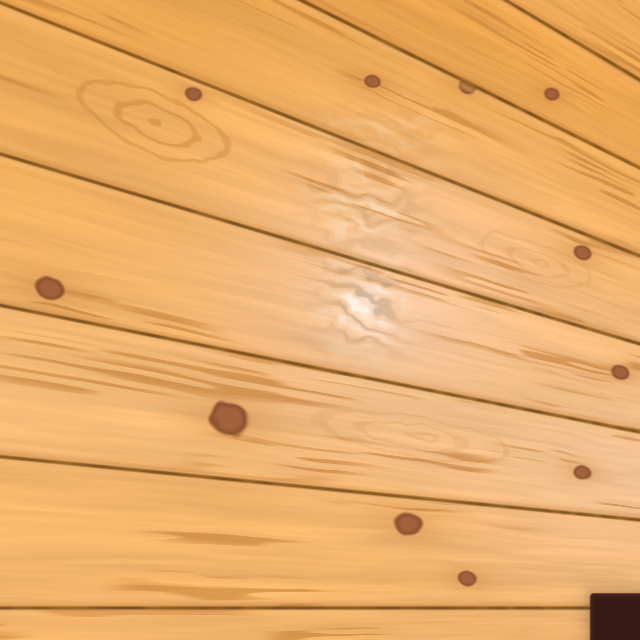
This texture is drawn by a WebGL 1 fragment shader. Its source:

```glsl
precision highp float;
uniform vec2 u_resolution;

const vec3 HONEY = vec3(0.95, 0.70, 0.40);
const vec3 AMBER = vec3(0.92, 0.64, 0.30);
const vec3 CREAM = vec3(0.96, 0.745, 0.49);
const vec3 BLUSH = vec3(0.96, 0.78, 0.64);
const vec3 GRAIN = vec3(0.75, 0.48, 0.20);
const vec3 SEAM = vec3(0.50, 0.33, 0.12);
const vec3 KNOT = vec3(0.61, 0.36, 0.22);
const vec3 BARK = vec3(0.40, 0.20, 0.10);
const vec3 DARK_WOOD = vec3(0.21, 0.10, 0.08);
const float BASE_Y = 0.05;

float hash(vec2 p) {
  vec3 q = fract(p.xyx * 0.1031);
  q += dot(q, q.yzx + 33.33);
  return fract((q.x + q.y) * q.z);
}

float noise(vec2 p) {
  vec2 i = floor(p), f = fract(p);
  f = f * f * (3.0 - 2.0 * f);
  return mix(mix(hash(i), hash(i + vec2(1.0, 0.0)), f.x),
             mix(hash(i + vec2(0.0, 1.0)), hash(i + 1.0), f.x), f.y);
}

float fbm(vec2 p) {
  return 0.55 * noise(p) + 0.3 * noise(p * 2.1 + 7.3) + 0.15 * noise(p * 4.3 + 3.1);
}

float glow(vec2 p, vec2 center, vec2 size) {
  vec2 d = (p - center) / size;
  return exp(-dot(d, d));
}

// Boards narrow toward the right
float boardHeight(float x) {
  return 0.2365 - 0.099 * x;
}

// Two knots per board: x = core, y = rim, z = halo, w = grain deflection
vec4 knots(vec2 p, float board, float px) {
  vec4 result = vec4(0.0);
  for (int i = 0; i < 2; i++) {
    float second = float(i);
    float x = mix(0.05 + 0.28 * abs(board - 2.1),
                  0.97 - 0.06 * (board - 2.0) * (board - 2.0), second);
    float lane = fract(mix(0.76 - 0.29 * board, 0.28 + 0.17 * board, second));
    float radius = mix(max(0.012, 0.031 - 0.009 * abs(board - 1.0)), 0.014, second);
    vec2 center = vec2(x, BASE_Y + (board + lane) * boardHeight(x));
    vec2 d = (p - center) / radius;
    d.y = (d.y + 0.12 * d.x) * 1.2;
    float r = length(d) + 0.22 * (noise(p * 70.0) - 0.5);
    float soft = 0.12 + px / radius;
    float core = 1.0 - smoothstep(1.0 - soft, 1.0 + soft, r);
    float halo = exp(-0.35 * (d.x * d.x * 0.4 + d.y * d.y));
    result += vec4(core, core * smoothstep(0.5, 1.0, r), halo, halo * d.y * 0.03);
  }
  return result;
}

// Nested oval growth lines stretched along a board
float cathedral(vec2 q, vec2 center, vec2 size) {
  vec2 d = (q - center) / size;
  float r = length(d) + 0.35 * (fbm(q * vec2(14.0, 5.0)) - 0.5);
  float line = smoothstep(0.45, 1.0, sin(r * 17.0));
  return line * (1.0 - smoothstep(0.7, 1.25, r));
}

float box(vec2 p, vec2 center, vec2 halfSize, float corner) {
  vec2 d = abs(p - center) - halfSize + corner;
  return length(max(d, 0.0)) + min(max(d.x, d.y), 0.0) - corner;
}

vec3 woodTone(vec2 p, float board, float lane, float blush) {
  vec3 tone = mix(HONEY, AMBER, smoothstep(0.55, 1.1, p.y + 0.3 * abs(p.x - 0.5)));
  tone = mix(tone, CREAM, 0.65 * glow(vec2(board, lane), vec2(1.0, 0.45), vec2(0.6)));
  tone = mix(tone, CREAM, 0.35 * hash(vec2(board + 9.0, 4.0)));
  return mix(tone, BLUSH, blush);
}

void main() {
  vec2 p = gl_FragCoord.xy / u_resolution;
  float px = 1.0 / min(u_resolution.x, u_resolution.y);
  float height = boardHeight(p.x);
  float across = (p.y - BASE_Y) / height;
  float board = floor(across);
  float lane = across - board;
  float along = p.x / (1.0 - 0.42 * p.x);

  vec4 knot = knots(p, board, px);
  vec2 grainPos = vec2(along, across + knot.w + 0.06 * fbm(vec2(along * 3.0, across * 3.0)));
  vec2 seed = vec2(board * 13.7 + 40.0, board * 7.0 + 50.0);

  // Base tint and long fibres
  float blush = 0.85 * glow(p, vec2(0.61, 0.53), vec2(0.23, 0.20))
              + 0.65 * glow(p, vec2(1.0, 0.27), vec2(0.28, 0.20));
  vec3 color = woodTone(p, board, lane, min(blush, 0.9));
  float fibre = fbm(grainPos * vec2(4.0, 28.0) + seed);
  float broad = fbm(grainPos * vec2(2.0, 6.0) + seed.yx);
  color *= 1.0 + 0.09 * (fibre - 0.5) + 0.12 * (broad - 0.5);

  // Dark streaks and oval figure
  float streak = smoothstep(0.57, 0.8, noise(grainPos * vec2(5.0, 34.0) + seed));
  streak *= smoothstep(0.42, 0.7, noise(grainPos * vec2(2.5, 5.0) + seed + 5.0));
  float figure = cathedral(grainPos, vec2(0.27, 3.59), vec2(0.17, 0.27))
               + 0.4 * cathedral(grainPos, vec2(0.90, 1.58), vec2(0.34, 0.20))
               + 0.4 * cathedral(grainPos, vec2(1.30, 3.55), vec2(0.24, 0.24));
  color = mix(color, GRAIN, min(0.55 * streak + 0.38 * figure, 0.75));

  // Knots
  color = mix(color, GRAIN, 0.28 * knot.z);
  color = mix(color, mix(KNOT, BARK, 0.55 * knot.y), 0.92 * min(knot.x, 1.0));

  // Rippled varnish reflection
  float ripple = sin(150.0 * (p.y + 0.28 * p.x) + 13.0 * fbm(p * vec2(17.0, 24.0)));
  float breakup = smoothstep(0.35, 0.65, noise(p * vec2(38.0, 62.0)));
  float sheen = glow(p, vec2(0.57, 0.525), vec2(0.062, 0.065))
              + 0.55 * glow(p, vec2(0.58, 0.685), vec2(0.085, 0.07))
              + 0.2 * glow(p, vec2(0.60, 0.80), vec2(0.10, 0.04));
  float hotspot = glow(p, vec2(0.572, 0.522), vec2(0.028, 0.032));
  float glint = smoothstep(0.0, 0.9, ripple) * (0.35 + 0.65 * breakup);
  color = mix(color, vec3(1.0, 0.96, 0.91), min(sheen * (0.12 + 0.7 * glint) + 0.4 * hotspot, 0.95));
  color *= 1.0 - 0.16 * sheen * smoothstep(0.3, 1.0, -ripple);

  // Seams with a pale bevel below and a soft shadow above
  float seamIndex = floor(across + 0.5);
  float slope = 0.099 * seamIndex;
  float offset = (across - seamIndex) * height / sqrt(1.0 + slope * slope);
  float groove = 1.0 - smoothstep(0.0022 - px, 0.0030 + px, abs(offset));
  float bevel = glow(vec2(offset, 0.0), vec2(-0.008, 0.0), vec2(0.004, 1.0));
  float shade = glow(vec2(offset, 0.0), vec2(0.003, 0.0), vec2(0.006, 1.0));
  color = mix(color, CREAM, 0.3 * bevel);
  color = mix(color, GRAIN, 0.35 * shade);
  color = mix(color, SEAM * (0.85 + 0.3 * noise(vec2(along * 30.0, seamIndex + 8.0))), 0.9 * groove);

  // Dark block in the lower right corner
  float block = box(p, vec2(1.022, -0.027), vec2(0.1, 0.1), 0.006);
  color *= 1.0 - 0.2 * exp(-max(block, 0.0) * 90.0);
  vec3 blockColor = DARK_WOOD * (1.0 + 0.35 * smoothstep(-0.012, 0.0, block));
  color = mix(color, blockColor, 1.0 - smoothstep(-px, px, block));

  gl_FragColor = vec4(clamp(color, 0.0, 1.0), 1.0);
}
```
